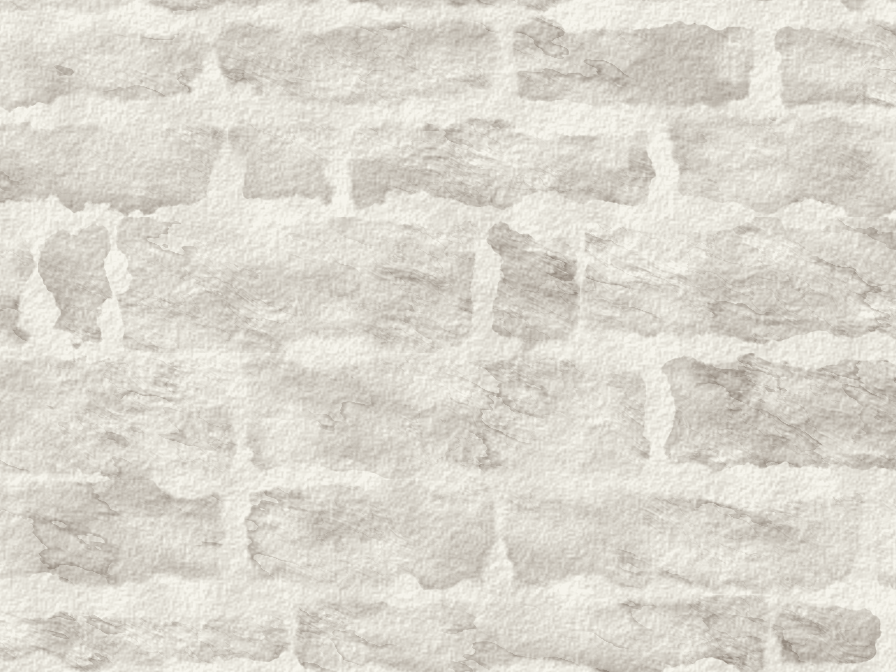
This texture is drawn by a WebGL 2 fragment shader. Its source:

```glsl
#version 300 es
precision highp float;

uniform vec2 u_resolution;
out vec4 fragColor;

const vec3 DEEP_SHADOW = vec3(0.70, 0.67, 0.63);
const vec3 PALE_LIME = vec3(0.92, 0.91, 0.875);
const int COURSES = 7;

// Bed joint heights from the top down, and upright joints of each course
const float BED[8] = float[](1.12, 0.977, 0.832, 0.677, 0.474, 0.286, 0.114, -0.01);
const vec4 UPRIGHT[7] = vec4[](
    vec4(0.498, 0.877, 1.241, 9.0), vec4(0.314, 0.750, 1.139, 9.0),
    vec4(0.339, 0.512, 0.986, 9.0), vec4(0.056, 0.168, 0.721, 0.863),
    vec4(0.356, 0.975, 9.0, 9.0), vec4(0.347, 0.743, 1.293, 9.0),
    vec4(0.434, 1.147, 1.320, 9.0));

float hash(vec2 p) {
    vec3 q = fract(p.xyx * 0.1031);
    q += dot(q, q.yzx + 33.33);
    return fract((q.x + q.y) * q.z);
}

float noise(vec2 p) {
    vec2 cell = floor(p), f = fract(p);
    f = f * f * (3.0 - 2.0 * f);
    return mix(mix(hash(cell), hash(cell + vec2(1, 0)), f.x),
               mix(hash(cell + vec2(0, 1)), hash(cell + vec2(1, 1)), f.x), f.y);
}

float fbm(vec2 p) {
    float sum = 0.0, weight = 0.5;
    for (int i = 0; i < 5; i++) {
        sum += weight * noise(p);
        p = mat2(1.6, 1.2, -1.2, 1.6) * p + 7.3;
        weight *= 0.5;
    }
    return sum / 0.97;
}

// Broken, slanting faces of split stone
float relief(vec2 p, vec2 scale) {
    vec2 q = p + 0.03 * vec2(noise(p * 19.0 + 50.0), noise(p * 23.0 + 80.0));
    q.y += 0.4 * q.x;
    q *= scale;
    float sum = 0.0, weight = 0.5;
    for (int i = 0; i < 5; i++) {
        sum += weight * (1.0 - abs(2.0 * noise(q) - 1.0));
        q = mat2(1.6, 1.0, -1.0, 1.6) * q + 11.7;
        weight *= 0.56;
    }
    return sum;
}

// Shadow that is sharp on one side of a ledge and fades on the other
float ledgeShadow(vec2 p, vec2 scale, float width) {
    float drop = fbm(p * scale + 0.25 * scale.y * vec2(0.0, p.x)) - 0.5;
    return smoothstep(-0.006, 0.006, drop) * (1.0 - smoothstep(0.006, width, drop));
}

float boxDistance(vec2 p, vec2 low, vec2 high, float radius) {
    vec2 d = abs(p - 0.5 * (low + high)) - 0.5 * (high - low) + radius;
    return length(max(d, 0.0)) + min(max(d.x, d.y), 0.0) - radius;
}

// Finds the cell between joints; returns its low and high corners
vec4 findCell(vec2 p, out int course) {
    course = 0;
    for (int i = 1; i < COURSES; i++) if (p.y < BED[i]) course = i;
    vec2 span = vec2(-0.15, 1.5);
    for (int i = 0; i < 4; i++) {
        float joint = UPRIGHT[course][i];
        if (joint < p.x) span.x = max(span.x, joint);
        else span.y = min(span.y, joint);
    }
    return vec4(span.x, BED[course + 1], span.y, BED[course]);
}

// x: signed distance to the ragged stone, y: height within it, z: seed, w: smallness
vec4 stoneShape(vec2 p) {
    int course;
    vec4 cell = findCell(p, course);
    vec2 id = vec2(float(course) * 7.0, floor(cell.x * 90.0));
    float small = 1.0 - smoothstep(0.13, 0.22, cell.z - cell.x);
    vec2 low = cell.xy + vec2(0.016, 0.012 + 0.012 * hash(id + 3.0) + 0.014 * small);
    vec2 high = cell.zw - vec2(0.016, 0.011 + 0.022 * pow(hash(id + 9.0), 2.0) + 0.012 * small);
    float ragged = 0.060 * (fbm(p * 15.0 + 4.0) - 0.5) + 0.010 * (fbm(p * 70.0) - 0.5);
    float d = boxDistance(p, low, high, 0.012) + ragged * (1.0 + 0.4 * small);
    float rise = clamp((p.y - low.y) / (high.y - low.y), 0.0, 1.0);
    return vec4(d, rise, hash(id + 21.0), small);
}

float grain(vec2 p, float scale) {
    return noise(p * scale) - noise(p * scale + vec2(-0.8, 0.8));
}

void main() {
    vec2 p = gl_FragCoord.xy / u_resolution.y;
    vec4 stone = stoneShape(p);

    // Stone face, partly washed over by lime
    float softness = mix(0.002, 0.009, smoothstep(0.4, 0.65, fbm(p * 6.0 + 31.0)));
    float face = 1.0 - smoothstep(-softness, softness, stone.x);
    float wash = smoothstep(0.54, 0.68, fbm(p * vec2(9.0, 14.0) + 61.0));
    face *= 1.0 - 0.55 * wash * (1.0 - stone.w);

    // Light falls from the upper left
    vec2 toLight = vec2(-0.003, 0.004);
    vec2 faceScale = vec2(10.0, 18.0);
    float slope = relief(p, faceScale) - relief(p + toLight, faceScale);
    float rough = mix(0.35, 1.0, smoothstep(0.40, 0.58, fbm(p * 6.0 + 12.0)));

    // Tone of the stone: patches, dark lower rim and ledges
    float tone = 0.64 + 0.16 * (stone.z - 0.5) - 0.08 * stone.w;
    tone += 1.0 * (fbm(p * vec2(12.0, 19.0)) - 0.5);
    tone += rough * slope * (slope < 0.0 ? 3.0 : 2.2);
    tone -= 0.24 * smoothstep(-0.024, 0.0, stone.x) * (1.0 - stone.y);
    float broken = smoothstep(0.46, 0.60, fbm(p * 8.0 + 44.0));
    tone -= 0.50 * broken * ledgeShadow(p + 9.0, vec2(9.0, 22.0), 0.085);
    tone -= 0.22 * rough * ledgeShadow(p + 3.0, vec2(22.0, 42.0), 0.07);

    // Lime mortar and overall plaster grain
    float mortar = 1.0 + 0.50 * (fbm(p * 18.0 + 25.0) - 0.5) + 0.6 * slope;
    float value = mix(mortar, tone, face);
    value += 0.24 * grain(p, 150.0) + 0.30 * grain(p + 5.0, 290.0);
    fragColor = vec4(mix(DEEP_SHADOW, PALE_LIME, clamp(value, -0.5, 1.2)), 1.0);
}
```
